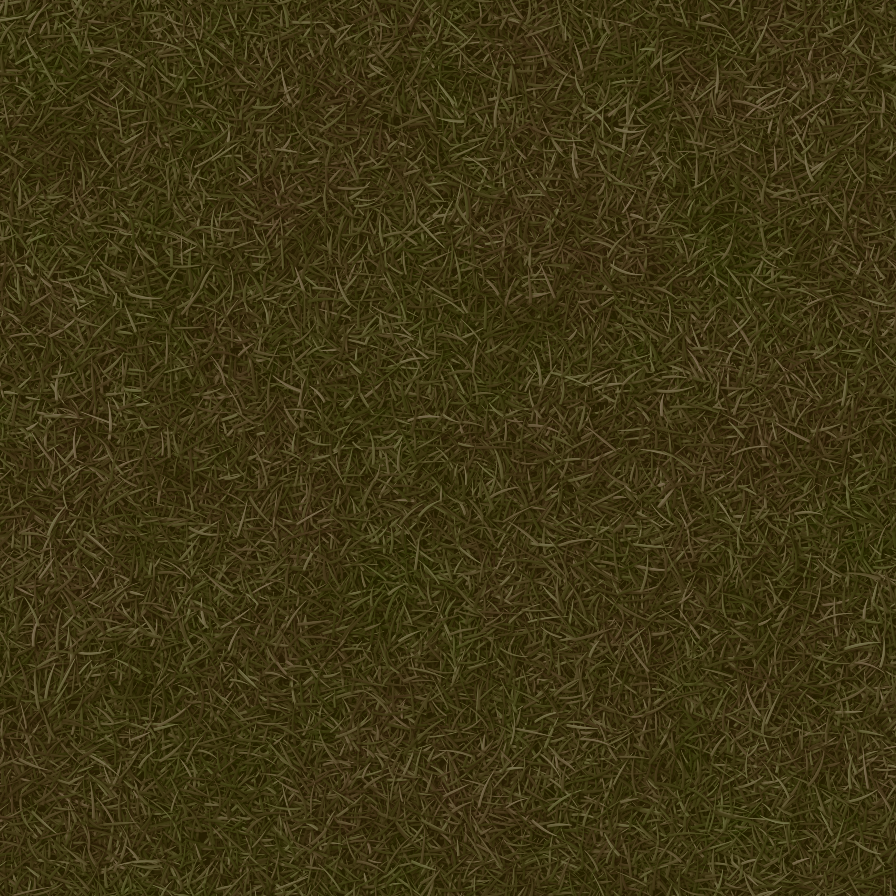
Reproduce this texture procedurally as a Shadertoy shader.

```glsl
// Dim, dense turf: layered thin curved grass blades in olive and brown.

const int   LAYERS      = 24;
const float CELLS       = 38.0;                // blade cells across the canvas
const vec2  HALF_LENGTH = vec2(0.30, 0.95);    // shortest and longest, in cells
const vec2  HALF_WIDTH  = vec2(0.034, 0.064);  // thinnest and widest, in cells
const float BEND        = 0.38;
const float LEAN        = 1.1;                 // mean blade direction, radians
const float SPREAD      = 3.0;                 // range of directions, radians
const float SHADOW      = 0.42;
const float SOIL_TONE   = 0.06;
const float BLADE_HUE   = 0.55;
const float PATCH_HUE   = 0.38;
const float PATCH_TONE  = 0.10;
const vec3  DARK_OLIVE  = vec3(0.130, 0.100, 0.000);
const vec3  PALE_STRAW  = vec3(0.425, 0.388, 0.255);
const vec3  GREEN_SHIFT = vec3(-0.026, 0.013, -0.026);

vec4 hash4(vec3 p) {
    vec4 q = fract(p.xyzx * vec4(0.1031, 0.1030, 0.0973, 0.1099));
    q += dot(q, q.wzxy + 33.33);
    return fract((q.xxyz + q.yzzw) * q.zywx);
}

// Layered, rotated sines for broad irregular patches, about -1 to 1
float patches(vec2 p) {
    float sum = 0.0, amplitude = 0.6;
    for (int i = 0; i < 5; i++) {
        p = mat2(0.8, 0.6, -0.6, 0.8) * p + 1.7;
        sum += amplitude * sin(p.x + 1.3 * sin(p.y * 0.8)) * cos(p.y + sin(p.x * 0.7));
        p *= 1.7;
        amplitude *= 0.8;
    }
    return sum;
}

// Local direction shared by neighbouring blades
float clumpAngle(vec2 p) {
    return LEAN + 0.4 * sin(p.x * 0.9 + 2.0 * sin(p.y * 0.4))
                + 0.4 * sin(p.y * 0.7 - p.x * 0.3);
}

// Lays one blade over the turf; turf holds tone and green shift
void layBlade(inout vec2 turf, vec2 p, vec2 cell, float layer, float aa) {
    vec4 shape = hash4(vec3(cell, layer));
    vec4 look = hash4(vec3(cell + 57.0, layer + 31.0));
    float angle = clumpAngle(cell) + (shape.z - 0.5) * SPREAD;
    vec2 along = vec2(cos(angle), sin(angle));
    vec2 d = p - cell - shape.xy;

    // Blade space: x runs from root to tip, y runs across the curved spine
    float halfLength = mix(HALF_LENGTH.x, HALF_LENGTH.y, shape.w);
    float x = dot(d, along) / halfLength;
    float bend = (look.x - 0.5) * BEND * halfLength;
    float y = dot(d, vec2(-along.y, along.x)) - bend * (x * x - 0.4);
    float slope = 2.0 * bend * x / halfLength;
    y *= inversesqrt(1.0 + slope * slope);

    float taper = 1.0 - 0.65 * smoothstep(-0.3, 1.0, x);
    float width = mix(HALF_WIDTH.x, HALF_WIDTH.y, look.y) * taper;
    float ends = 1.0 - smoothstep(0.85, 1.0, abs(x));

    // Narrow shadow below, then the blade with one lit side
    float shade = ends * (1.0 - smoothstep(0.02, 0.13, abs(y + 0.04)));
    turf.x *= 1.0 - SHADOW * shade;
    float cover = ends * (1.0 - smoothstep(-0.5 * aa, 0.5 * aa, abs(y) - width));
    float depth = layer / float(LAYERS);
    float tone = 0.10 + 0.36 * depth + 0.68 * look.z * look.z;
    tone *= 0.92 + 0.16 * clamp(y / width, -1.0, 1.0) + 0.10 * x;
    turf = mix(turf, vec2(tone, 2.0 * look.w - 1.0), cover);
}

vec3 turfColour(float tone, float green) {
    tone = clamp(tone, 0.0, 1.15);
    vec3 ramp = vec3(tone, tone, pow(tone, 1.3));
    vec3 colour = DARK_OLIVE + (PALE_STRAW - DARK_OLIVE) * ramp;
    return max(colour + GREEN_SHIFT * green, 0.0);
}

void mainImage(out vec4 fragColor, in vec2 fragCoord) {
    vec2 uv = fragCoord / iResolution.y;
    float aa = CELLS / iResolution.y;
    vec2 turf = vec2(SOIL_TONE, 0.0);

    // Blades from the soil up, each layer on its own shifted grid
    for (int i = 0; i < LAYERS; i++) {
        float layer = float(i) + 1.0;
        vec2 p = uv * CELLS + layer * vec2(0.37, 0.71);
        vec2 home = floor(p);
        for (int row = -1; row <= 1; row++)
            for (int column = -1; column <= 1; column++)
                layBlade(turf, p, home + vec2(column, row), layer, aa);
    }

    // Broad patches of greener, browner, lighter and darker growth
    float green = BLADE_HUE * turf.y + PATCH_HUE * patches(uv * 13.0);
    float tone = turf.x * (1.0 + PATCH_TONE * patches(uv * 19.0 + 40.0)) + 0.02;
    fragColor = vec4(turfColour(tone, green), 1.0);
}
```
